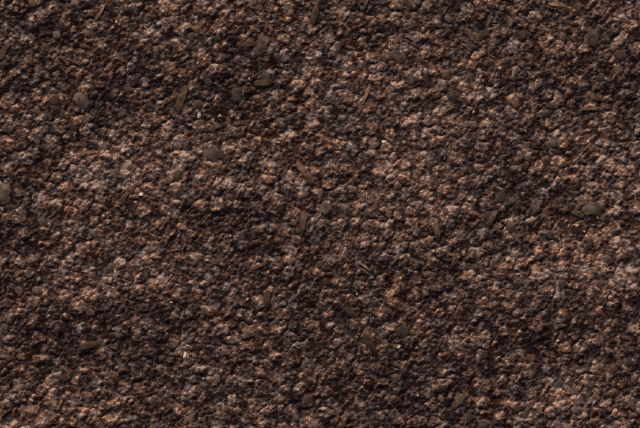
Write a Shadertoy shader that draws this texture.

```glsl
const vec2 LIGHT = vec2(-0.35, 0.94);

float hash(vec2 p) {
    vec3 q = fract(vec3(p.xyx) * 0.1031);
    q += dot(q, q.yzx + 33.33);
    return fract((q.x + q.y) * q.z);
}

vec2 hash2(vec2 p) {
    return vec2(hash(p + 17.3), hash(p + 71.9));
}

float noise(vec2 p) {
    vec2 i = floor(p), f = fract(p);
    f = f * f * (3.0 - 2.0 * f);
    return mix(mix(hash(i), hash(i + vec2(1, 0)), f.x),
               mix(hash(i + vec2(0, 1)), hash(i + vec2(1, 1)), f.x), f.y);
}

// Overlapping domes of random size, one per cell
float crumbs(vec2 p) {
    p += 0.5 * vec2(noise(p * 1.9), noise(p * 1.9 + 40.0));
    vec2 cell = floor(p);
    float height = 0.0;
    for (int y = -1; y <= 1; y++)
    for (int x = -1; x <= 1; x++) {
        vec2 id = cell + vec2(x, y);
        vec2 d = p - id - hash2(id);
        float r = mix(0.25, 0.78, hash(id + 5.1));
        height = max(height, 0.5 * (r - dot(d, d) / r));
    }
    return height;
}

float soilHeight(vec2 p) {
    return 0.035 * noise(p * 7.0)
         + 0.35 * crumbs(p * 16.0) / 16.0
         + 0.6 * crumbs(p * 38.0 + 9.0) / 38.0
         + crumbs(p * 95.0 + 23.0) / 95.0;
}

vec3 soilColor(float tone) {
    return vec3(tone, 0.8 * tone - 0.015, 0.655 * tone);
}

// Loose pieces with a lit face and a shadow below; size is in canvas heights
void scatter(inout vec3 color, vec2 p, float cells, float chance,
             float size, float stretch, vec3 tint) {
    float blur = 0.8 / iResolution.y;
    vec2 base = floor(p * cells);
    float rough = noise(p * 130.0) - 0.5;
    for (int y = -1; y <= 1; y++)
    for (int x = -1; x <= 1; x++) {
        vec2 id = base + vec2(x, y) + cells * 3.0;
        if (hash(id) > chance) continue;
        vec2 d = p - (id - cells * 3.0 + hash2(id)) / cells;
        float r = size * mix(0.55, 1.3, hash(id + 3.7));
        float angle = 6.283 * hash(id + 8.2);
        float c = cos(angle), s = sin(angle);
        mat2 turn = mat2(c, -s, s, c);
        float wobble = r * (0.7 * noise(d / r * 1.6 + id) - 0.35);
        vec2 q = turn * d * vec2(1.0, stretch);
        vec2 shade = turn * (d + LIGHT * min(0.007, r * 0.5)) * vec2(1.0, stretch);
        q = pow(abs(q), vec2(2.6));
        float edge = pow(q.x + q.y, 1.0 / 2.6) + wobble - r;
        float shadow = 1.0 - smoothstep(-0.2 * r, 0.3 * r, length(shade) + wobble - r);
        color *= 1.0 - 0.5 * shadow;
        float face = 0.95 + 0.35 * dot(d, LIGHT) / r + 0.5 * rough;
        face *= mix(0.8, 1.2, hash(id + 6.6));
        float soft = blur * stretch;
        color = mix(color, tint * face, 1.0 - smoothstep(-soft, soft, edge));
    }
}

void mainImage(out vec4 fragColor, in vec2 fragCoord) {
    vec2 p = fragCoord / iResolution.y;

    // Relief: slopes facing the light are bright, hollows are dark
    float reach = 0.0035;
    float slope = (soilHeight(p) - soilHeight(p + LIGHT * reach)) / reach;
    float x = 1.8 * slope + 4.0 * (crumbs(p * 38.0 + 9.0) - 0.16);

    // Grain and patches
    x += 2.1 * (noise(p * 155.0) - 0.5) + 1.2 * (noise(p * 70.0 + 31.0) - 0.5);
    x += 0.8 * (noise(p * 5.0 + 12.0) - 0.5);
    float tone = 0.28 * exp(x * (x < 0.0 ? 0.52 : 0.36));
    vec3 color = soilColor(min(tone, 0.72));
    color *= 1.0 + vec3(0.07, 0.0, -0.08) * (2.0 * noise(p * 48.0) - 1.0);

    // Pebbles, bark chips, fibres and pale specks
    scatter(color, p, 17.0, 0.22, 0.009, 1.25, vec3(0.30, 0.235, 0.205));
    scatter(color, p + 4.3, 7.0, 0.20, 0.019, 1.4, vec3(0.29, 0.23, 0.20));
    scatter(color, p + 7.7, 9.0, 0.20, 0.022, 3.6, vec3(0.30, 0.225, 0.18));
    scatter(color, p + 2.1, 8.0, 0.14, 0.020, 8.0, vec3(0.43, 0.32, 0.24));
    scatter(color, p + 5.9, 24.0, 0.10, 0.0035, 1.5, vec3(0.60, 0.48, 0.37));
    scatter(color, p + 9.4, 8.0, 0.10, 0.0055, 1.6, vec3(0.76, 0.68, 0.58));

    fragColor = vec4(clamp(color, 0.0, 1.0), 1.0);
}
```
